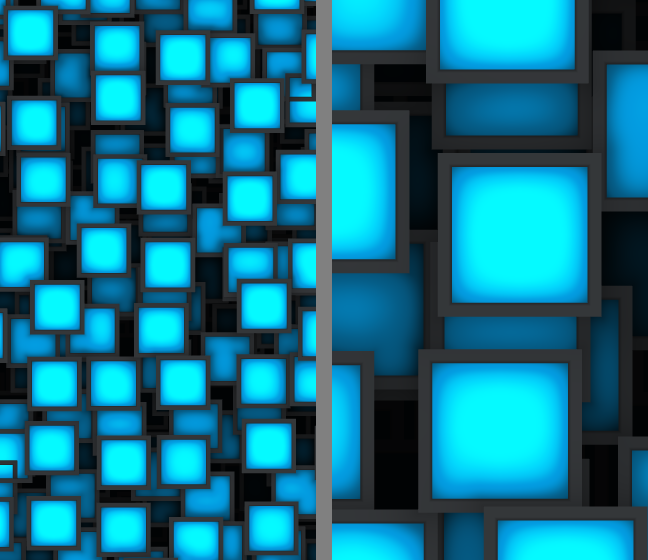
Left: the whole. Right: its middle third, enlarged.
Give the GLSL for this background, as a WebGL 2 fragment shader.

```glsl
#version 300 es
precision highp float;
// Draws stacked square tiles with dark grey frames and glowing cyan panels.

uniform vec2 u_resolution;
out vec4 fragColor;

// Lengths are fractions of the canvas width.
const int LAYERS = 6;
const int TILES = LAYERS * 9;         // 3 x 3 nearby cells in every layer
const float CELL = 0.218;
const float JITTER = 0.55;            // share of a cell
const float HALF_BACK = 0.079;
const float HALF_FRONT = 0.0865;
const float FRAME_WIDTH = 0.0148;
const float RECESS = 0.022;           // panel depth below its frame
const float SHADOW_REACH = 0.026;
const float SHADOW_STRENGTH = 0.42;
const float VIGNETTE_REACH = 0.017;
const float VIGNETTE_STRENGTH = 0.36;

const vec3 FRAME_GREY = vec3(0.205, 0.215, 0.225);
const vec3 VOID_BLACK = vec3(0.004, 0.010, 0.014);
const vec3 TEAL = vec3(0.02, 0.35, 0.51);
const vec3 BLUE = vec3(0.01, 0.61, 0.88);
const vec3 SKY = vec3(0.01, 0.83, 0.99);
const vec3 CYAN = vec3(0.02, 0.98, 1.0);

struct Tile { vec2 edge; float dist; float height; };

vec3 hash3(vec3 s) {
  s = fract(s * vec3(0.1031, 0.1030, 0.0973));
  s += dot(s, s.yxz + 33.33);
  return fract((s.xxy + s.yxx) * s.zyx);
}

// Tile number k near p: edge offsets, signed distance and height in 0..1.
Tile tileNear(vec2 p, int k) {
  float layer = float(k / 9);
  vec2 q = p / CELL + layer * vec2(0.37, 0.61) + 20.0;
  float row = floor(q.y) + float((k / 3) % 3 - 1);
  q.x += hash3(vec3(row, layer, 7.0)).x;
  vec2 id = vec2(floor(q.x) + float(k % 3 - 1), row);
  vec3 h = hash3(vec3(id, layer + 3.0));
  vec2 centre = id + 0.5 + (h.xy - 0.5) * JITTER;
  float height = (layer + h.z) / float(LAYERS);
  vec2 edge = abs(q - centre) * CELL - mix(HALF_BACK, HALF_FRONT, height);
  float dist = length(max(edge, 0.0)) + min(max(edge.x, edge.y), 0.0);
  return Tile(edge, dist, height);
}

vec3 glowRamp(float light) {
  vec3 c = mix(VOID_BLACK, TEAL, smoothstep(0.0, 0.40, light));
  c = mix(c, BLUE, smoothstep(0.36, 0.68, light));
  c = mix(c, SKY, smoothstep(0.66, 0.84, light));
  return mix(c, CYAN, smoothstep(0.80, 0.93, light));
}

vec3 shade(vec2 p) {
  // Highest surface: a frame, or a panel sunk a little below its frame.
  Tile top = Tile(vec2(0.0), 1.0, 0.0);
  float surface = 0.0;
  for (int k = 0; k < TILES; k++) {
    Tile t = tileNear(p, k);
    float level = t.height - (t.dist < -FRAME_WIDTH ? RECESS : 0.0);
    if (t.dist < 0.0 && level > surface) {
      surface = level;
      top = t;
    }
  }
  if (top.dist > 0.0) return VOID_BLACK;

  // Soft shadows cast by every higher tile; sunken panels cast as open rings.
  float light = smoothstep(0.28, 0.93, top.height);
  for (int k = 0; k < TILES; k++) {
    Tile t = tileNear(p, k);
    if (t.height > top.height + 0.0001) {
      float ring = max(t.dist, -t.dist - FRAME_WIDTH);
      float gap = t.height - RECESS > surface ? t.dist : ring;
      light *= 1.0 - SHADOW_STRENGTH * exp(-max(gap, 0.0) / SHADOW_REACH);
    }
  }

  // Frame face with a darker inner lip.
  float inset = top.dist + FRAME_WIDTH;
  if (inset > 0.0) {
    float lip = mix(0.72, 1.0, smoothstep(0.0, 0.004, inset));
    return FRAME_GREY * lip * mix(0.10, 1.0, sqrt(light));
  }

  // Panel glow fades towards the frame.
  vec2 fade = 1.0 - VIGNETTE_STRENGTH * exp((top.edge + FRAME_WIDTH) / VIGNETTE_REACH);
  return glowRamp(light * fade.x * fade.y);
}

void main() {
  // Four samples on a rotated grid smooth the edges.
  vec3 sum = vec3(0.0);
  for (int i = 0; i < 4; i++) {
    vec2 offset = vec2(float(i), float((i * 2 + 1) % 5)) / 4.0 - 0.375;
    sum += shade((gl_FragCoord.xy + offset) / u_resolution.x);
  }
  fragColor = vec4(sum / 4.0, 1.0);
}
```
